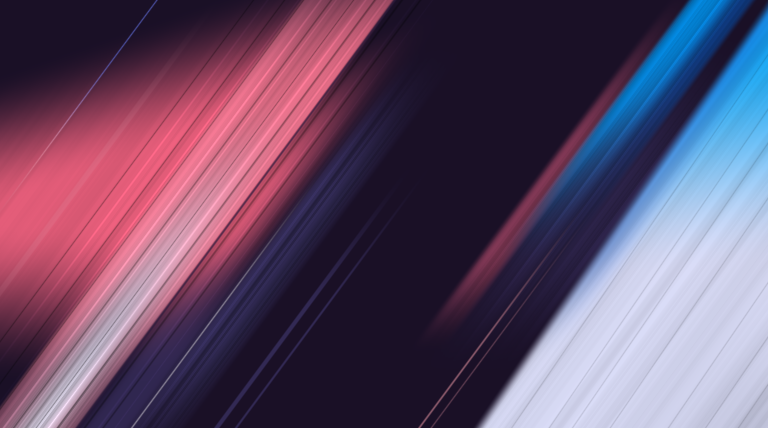
Reproduce this background procedurally as a Shadertoy shader.

```glsl
// Slanted light streaks: a rose and white beam at left, blue and pale panels at right, over dark violet.

const float ASPECT = 1.79;   // canvas width in units of its height
const float SLANT = 0.74;    // sideways run of a streak per unit of height
const int HAIRLINES = 16;    // fine lines across the rose beam
const int PANEL_LINES = 7;   // fine lines across the pale panel

const vec3 NIGHT = vec3(0.100, 0.062, 0.150);
const vec3 ROSE = vec3(0.900, 0.365, 0.475);
const vec3 BLUSH = vec3(0.930, 0.600, 0.680);
const vec3 PEARL = vec3(0.890, 0.860, 0.940);
const vec3 INDIGO = vec3(0.215, 0.185, 0.370);
const vec3 WINE = vec3(0.440, 0.190, 0.290);
const vec3 AZURE = vec3(0.010, 0.500, 0.820);
const vec3 COBALT = vec3(0.060, 0.230, 0.510);
const vec3 SKY = vec3(0.080, 0.640, 0.930);
const vec3 MIST = vec3(0.810, 0.820, 0.920);

float hash(float n) {
    return fract(sin(n * 12.9898 + 4.1) * 4375.85);
}

// Cubic ramp from 0 at a to 1 at b; a may exceed b
float ramp(float a, float b, float x) {
    float k = clamp((x - a) / (b - a), 0.0, 1.0);
    return k * k * (3.0 - 2.0 * k);
}

// Soft-edged interval
float band(float a, float b, float soft, float x) {
    return ramp(a - soft, a + soft, x) * ramp(b + soft, b - soft, x);
}

float hairline(float s, float at, float width) {
    float px = 1.2 / iResolution.y;
    return ramp(width + px, width - px, abs(s - at));
}

// Cells of random brightness with narrow blends between them
float cells(float x) {
    float i = floor(x);
    return mix(hash(i), hash(i + 1.0), ramp(0.6, 1.0, x - i));
}

// Layered streaks, about -0.5 to 0.5
float streaks(float s) {
    return 0.5 * cells(s * 28.0) + 0.3 * cells(s * 67.0 + 9.0)
         + 0.2 * cells(s * 150.0 + 31.0) - 0.5;
}

vec3 roseBeam(vec3 col, float s, float y, float grain) {
    // Wide rose glow, cut short beyond the beam
    float top = 1.12 + 0.47 * s - 0.26 * ramp(0.17, 0.19, s);
    float glow = ramp(top, top - 0.42, y) * ramp(0.10, 0.48, y) * ramp(0.34, 0.17, s);
    float detail = mix(0.10, 0.45, ramp(-0.25, 0.05, s));
    col = mix(col, ROSE * (1.0 + detail * grain), glow * 0.97);

    // Bright core, pearl toward the bottom
    float core = band(-0.035, 0.178, 0.007, s) * ramp(1.30, 0.70, y);
    float hot = ramp(0.80, 0.28, y);
    float center = exp(-pow((s - 0.085) / 0.075, 2.0));
    vec3 light = mix(mix(ROSE, BLUSH, 0.45), PEARL, hot * center);
    float low = ramp(0.40, 0.0, y);
    float cover = core * mix(0.72, 0.30 + 0.70 * center, low);
    col = mix(col, light * (1.0 + (0.35 + 0.7 * low) * grain), cover);

    // Violet shade and indigo fringe
    col = mix(col, INDIGO * 1.3, 0.5 * band(0.19, 0.31, 0.03, s) * ramp(0.48, 0.15, y));
    float fringe = band(0.305, 0.415, 0.025, s) * ramp(0.90, 0.52, y);
    col = mix(col, INDIGO * (1.0 + 1.1 * grain), fringe * ramp(-0.25, 0.25, y));

    // Alternating dark and light hairlines
    for (int i = 0; i < HAIRLINES; i++) {
        float n = float(i);
        float at = -0.15 + 0.44 * (n + hash(n + 50.0)) / float(HAIRLINES);
        float line = hairline(s, at, 0.0012 + 0.0015 * hash(n + 7.0));
        float tone = mod(n, 2.0) < 0.5 ? 0.58 : 1.20;
        col *= mix(1.0, tone, line * 0.75);
    }
    col = mix(col, NIGHT * 1.5, 0.7 * hairline(s, 0.181, 0.003));
    col = mix(col, PEARL * 0.78, 0.7 * hairline(s, 0.307, 0.002) * ramp(0.62, 0.25, y));
    col = mix(col, BLUSH, 0.18 * hairline(s, -0.235, 0.008) * glow);

    // Lone bright line at left, paired faint lines at right
    vec3 lone = mix(BLUSH, vec3(0.36, 0.40, 0.80), ramp(0.62, 0.88, y));
    col = mix(col, lone, 0.75 * hairline(s, -0.374, 0.0016) * ramp(0.45, 0.75, y));
    float pair = hairline(s, 0.505, 0.006) + hairline(s, 0.550, 0.003);
    return mix(col, INDIGO * 1.15, 0.65 * pair * ramp(0.62, 0.25, y));
}

vec3 blueBeam(vec3 col, float s, float y, float grain) {
    float wine = band(0.825, 0.893, 0.014, s) * ramp(0.17, 0.42, y) * ramp(1.05, 0.62, y);
    col = mix(col, WINE * (1.0 + 0.6 * grain), wine);
    float blue = band(0.870, 1.015, 0.012, s) * ramp(0.36, 0.80, y);
    vec3 tint = mix(AZURE, COBALT, ramp(0.925, 0.995, s));
    col = mix(col, tint * (1.0 + 0.7 * grain), blue);
    float haze = band(0.90, 1.09, 0.03, s) * ramp(0.12, 0.45, y) * ramp(0.95, 0.55, y);
    col = mix(col, INDIGO * (1.0 + 1.2 * grain), haze * 0.5);
    float pair = hairline(s, 0.977, 0.0025) + 0.6 * hairline(s, 1.005, 0.0018);
    return mix(col, BLUSH * 0.75, 0.75 * pair * ramp(0.55, 0.15, y));
}

vec3 palePanel(vec3 col, float s, float y, float grain) {
    float edge = 1.112 - 0.055 * y;
    float d = s - edge;
    vec3 tint = mix(MIST, SKY, ramp(0.34, 0.92, y - 0.10 * d));
    tint = mix(tint, COBALT * 1.5, 0.45 * ramp(0.10, 0.0, d) * ramp(0.15, 0.45, y));
    tint *= 1.0 + 0.13 * grain - 0.10 * ramp(0.35, 0.70, d) * ramp(0.35, 0.0, y);
    for (int i = 0; i < PANEL_LINES; i++) {
        float n = float(i);
        float at = 0.04 + 0.09 * (n + 0.6 * hash(n + 20.0));
        tint *= 1.0 - 0.13 * hairline(d, at, 0.0015);
    }
    return mix(col, tint, ramp(-0.012, 0.022, d));
}

void mainImage(out vec4 fragColor, in vec2 fragCoord) {
    vec2 p = fragCoord / iResolution.xy * vec2(ASPECT, 1.0);
    float s = p.x - SLANT * p.y; // position across the streaks
    float grain = streaks(s + 2.0);
    vec3 col = roseBeam(NIGHT, s, p.y, grain);
    col = blueBeam(col, s, p.y, grain);
    col = palePanel(col, s, p.y, grain);
    fragColor = vec4(clamp(col, 0.0, 1.0), 1.0);
}
```
